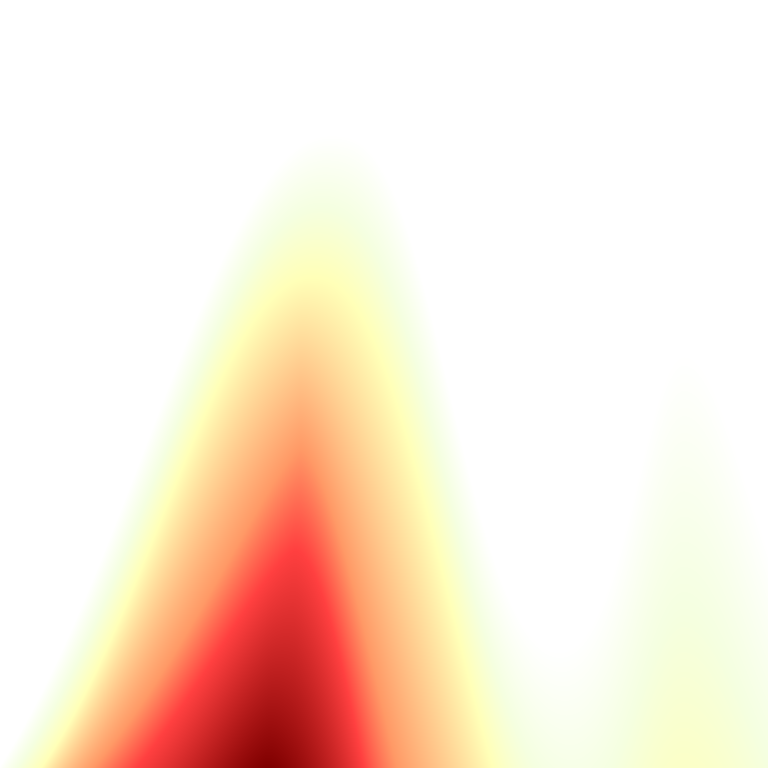
Write a WebGL 2 fragment shader that draws this background.

```glsl
#version 300 es
precision highp float;
// A soft heat plume: a tall flame-coloured peak with a faint side peak on white.

#define SIDE_X 0.891
#define SIDE_WIDTH_LEFT 0.085
#define SIDE_WIDTH_RIGHT 0.111
#define SIDE_PALE 0.41
#define SIDE_YELLOW 0.208

uniform vec2 u_resolution;
out vec4 fragColor;

const vec3 WHITE = vec3(1.0);
const vec3 MINT = vec3(0.96, 1.0, 0.88);
const vec3 YELLOW = vec3(1.0, 1.0, 0.72);
const vec3 ORANGE = vec3(1.0, 0.6, 0.4);
const vec3 RED = vec3(1.0, 0.25, 0.25);
const vec3 MAROON = vec3(0.5, 0.0, 0.0);

// Height of one heat contour above x: a bell with its own flank on each side.
// top = (crest x, crest height); flank = (base height, width, power)
float contour(float x, vec2 top, vec3 left, vec3 right) {
    vec3 flank = x < top.x ? left : right;
    float bell = exp(-pow(abs(x - top.x) / flank.y, flank.z));
    return mix(flank.x, top.y, bell);
}

// Faint second peak near the right edge
float sidePeak(float x) {
    float d = (x - SIDE_X) / (x < SIDE_X ? SIDE_WIDTH_LEFT : SIDE_WIDTH_RIGHT);
    return exp(-d * d);
}

// Fraction of the way down from an outer contour to the next inner one
float band(float y, float outer, float inner) {
    return clamp((outer - y) / max(outer - inner, 0.001), 0.0, 1.0);
}

void main() {
    vec2 p = gl_FragCoord.xy / u_resolution;
    float side = sidePeak(p.x);

    // Contours from the outer rim to the hot core
    float rim = contour(p.x, vec2(0.430, 0.824),
        vec3(-0.208, 0.341, 2.0), vec3(0.130, 0.181, 2.8)) + SIDE_PALE * side;
    float yellow = contour(p.x, vec2(0.406, 0.638),
        vec3(-0.156, 0.276, 2.0), vec3(-0.339, 0.230, 2.3)) + SIDE_YELLOW * side;
    float orange = contour(p.x, vec2(0.391, 0.414),
        vec3(-0.260, 0.280, 1.3), vec3(-0.651, 0.194, 1.65));
    float red = contour(p.x, vec2(0.384, 0.284),
        vec3(-0.260, 0.258, 1.35), vec3(-0.781, 0.169, 1.85));
    float core = contour(p.x, vec2(0.349, 0.0),
        vec3(-0.391, 0.189, 1.5), vec3(-1.042, 0.193, 1.8));

    // Colour ramp through the bands
    float pale = band(p.y, rim, yellow);
    vec3 color = mix(WHITE, MINT, min(pale * 2.0, 1.0));
    color = mix(color, YELLOW, max(pale * 2.0 - 1.0, 0.0));
    color = mix(color, ORANGE, band(p.y, yellow, orange));
    color = mix(color, RED, band(p.y, orange, red));
    color = mix(color, MAROON, band(p.y, red, core));
    fragColor = vec4(color, 1.0);
}
```
